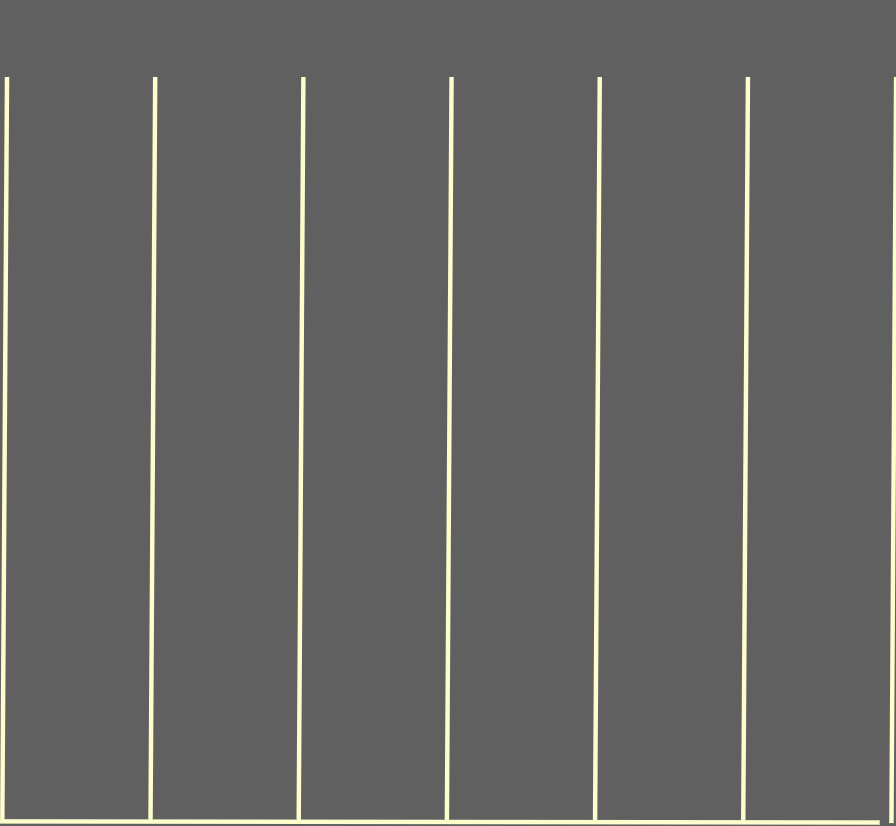
Write a Shadertoy shader that draws this pattern.

```glsl
// Parking bays seen from above: flat grey asphalt with pale yellow, slightly
// leaning divider stripes that stand on one thin kerb rule along the bottom.
// Stripes are sheared boxes repeated by rounding; lengths are in canvas heights.

#define BAY_PITCH    0.1794
#define FIRST_FOOT   0.0028
#define STRIPE_LEAN  0.0063
#define STRIPE_HALF  0.0027
#define STRIPE_FOOT  0.0035
#define STRIPE_TOP   0.9068
#define RULE_HEIGHT  0.0056
#define RULE_SLOPE  -0.0013
#define RULE_END     1.0650
#define ASPHALT      vec3(0.378)
#define PAINT        vec3(0.988, 0.988, 0.800)

// Signed distance to an axis-aligned box.
float boxDistance(vec2 p, vec2 halfSize) {
    vec2 d = abs(p) - halfSize;
    return length(max(d, 0.0)) + min(max(d.x, d.y), 0.0);
}

// Leaning dividers, one per bay.
float dividerDistance(vec2 p) {
    float x = p.x - FIRST_FOOT - STRIPE_LEAN * (p.y - STRIPE_FOOT);
    x -= BAY_PITCH * round(x / BAY_PITCH);
    float middle = 0.5 * (STRIPE_TOP + STRIPE_FOOT);
    float halfLength = 0.5 * (STRIPE_TOP - STRIPE_FOOT);
    return boxDistance(vec2(x, p.y - middle), vec2(STRIPE_HALF, halfLength));
}

// Bottom rule, tilted a little and stopping short of the last divider.
float ruleDistance(vec2 p) {
    float y = p.y - RULE_HEIGHT - RULE_SLOPE * p.x;
    return max(abs(y) - STRIPE_HALF, p.x - RULE_END);
}

void mainImage(out vec4 fragColor, in vec2 fragCoord) {
    vec2 p = fragCoord / iResolution.y;
    float pixel = 1.0 / iResolution.y;

    // Painted area with edges smoothed over one pixel.
    float d = min(dividerDistance(p), ruleDistance(p));
    float coverage = clamp(0.5 - d / pixel, 0.0, 1.0);

    fragColor = vec4(mix(ASPHALT, PAINT, coverage), 1.0);
}
```
